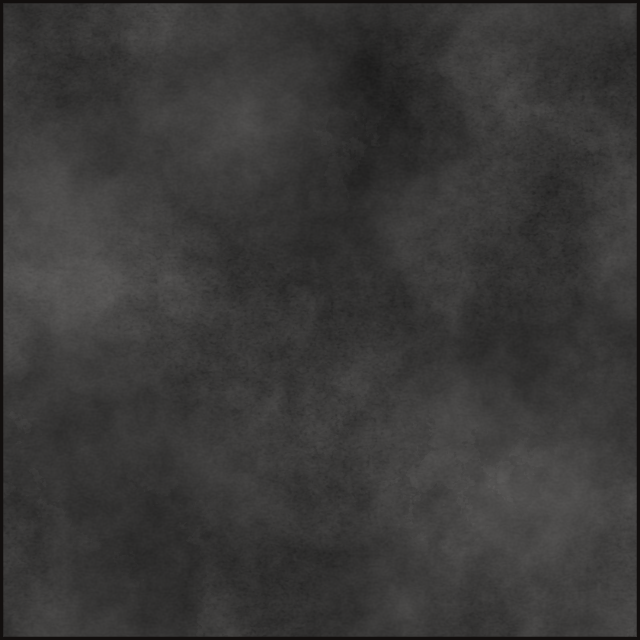
Write a Shadertoy shader that draws this texture.

```glsl
// Weathered charcoal plaster inside a thin near-black frame.
// Broad light and dark stains carry warped cloudy gradient noise, then
// flaked edges, dense wavy paper grain and small dark pits on top.

const vec3  WARM_TINT     = vec3(1.012, 0.997, 0.985);
const vec3  FRAME_COLOR   = vec3(0.072, 0.058, 0.056);
const float FRAME_WIDTH   = 0.0052;
const float BASE_GREY     = 0.218;
const float STAIN_AMOUNT  = 1.25;
const float CLOUD_AMOUNT  = 0.080;
const float MOTTLE_AMOUNT = 0.032;
const float STREAK_AMOUNT = 0.016;
const float FLAKE_AMOUNT  = 0.020;
const float GRAIN_AMOUNT  = 0.036;
const float PIT_AMOUNT    = 0.022;

// Stains: centre x, centre y, radius, brightness change
const int STAIN_COUNT = 11;
const vec4 STAINS[STAIN_COUNT] = vec4[](
    vec4(0.06, 0.56, 0.17,  0.060), vec4(0.20, 0.72, 0.13,  0.036),
    vec4(0.74, 0.67, 0.11,  0.042), vec4(0.92, 0.17, 0.19,  0.062),
    vec4(0.66, 0.17, 0.12,  0.036), vec4(0.40, 0.80, 0.07,  0.020),
    vec4(0.62, 0.82, 0.15, -0.046), vec4(0.12, 0.24, 0.13, -0.038),
    vec4(0.86, 0.54, 0.13, -0.044), vec4(0.42, 0.06, 0.11, -0.032),
    vec4(0.38, 0.68, 0.12, -0.026));

// Random unit gradient for a lattice cell
vec2 cellGradient(vec2 cell) {
    uvec2 q = uvec2(ivec2(cell) + 4096) * uvec2(1597334673u, 3812015801u);
    uint h = (q.x ^ q.y) * 1597334673u;
    h = (h ^ (h >> 15)) * 2246822519u;
    float angle = float(h >> 8) / 16777216.0 * 6.28319;
    return vec2(cos(angle), sin(angle));
}

float gradientNoise(vec2 p) {
    vec2 i = floor(p), f = p - i;
    vec2 u = f * f * f * (f * (f * 6.0 - 15.0) + 10.0);
    vec2 e = vec2(0.0, 1.0);
    float a = dot(cellGradient(i), f);
    float b = dot(cellGradient(i + e.yx), f - e.yx);
    float c = dot(cellGradient(i + e.xy), f - e.xy);
    float d = dot(cellGradient(i + e.yy), f - e.yy);
    return mix(mix(a, b, u.x), mix(c, d, u.x), u.y);
}

float fbm(vec2 p, int octaves, float gain) {
    float sum = 0.0, amplitude = 1.0;
    for (int i = 0; i < octaves; i++) {
        sum += amplitude * gradientNoise(p);
        p = mat2(1.6, 1.2, -1.2, 1.6) * p + 17.3;
        amplitude *= gain;
    }
    return sum;
}

float stains(vec2 p) {
    float sum = 0.0;
    for (int i = 0; i < STAIN_COUNT; i++) {
        vec2 d = (p - STAINS[i].xy) / STAINS[i].z;
        sum += STAINS[i].w * exp(-dot(d, d));
    }
    return sum;
}

// Crisp ragged patches, confined to a few worn regions
float flakes(vec2 p) {
    float edge = fbm(p * 9.0 + 41.0, 6, 0.65);
    float worn = smoothstep(0.05, 0.35, gradientNoise(p * 3.2 + 8.7));
    return worn * smoothstep(0.10, 0.15, edge);
}

// Small dark specks, denser where the surface is rough
float pits(vec2 p, float rough) {
    float speck = fbm(p * vec2(105.0, 135.0) + 5.0, 2, 0.7);
    return rough * smoothstep(0.12, 0.55, speck);
}

// Dense short fibres, bent by a coarser wave, plus fine dust
float grain(vec2 p) {
    p.y += 0.004 * gradientNoise(p * 45.0 + 13.0);
    float fibre = gradientNoise(p * vec2(105.0, 195.0) + 3.1);
    float dust = gradientNoise(p * vec2(200.0, 235.0) + 9.4);
    return 0.6 * fibre + 0.6 * dust;
}

void mainImage(out vec4 fragColor, in vec2 fragCoord) {
    vec2 uv = fragCoord / iResolution.xy;
    vec2 warp = vec2(fbm(uv * 5.0 + 2.0, 5, 0.55), fbm(uv * 5.0 + 31.0, 5, 0.55));
    vec2 p = uv + 0.05 * warp;

    // Broad tone
    float grey = BASE_GREY + STAIN_AMOUNT * stains(p);
    grey += CLOUD_AMOUNT * fbm(p * 4.5 + 12.0, 5, 0.5);
    grey += STREAK_AMOUNT * gradientNoise(p * vec2(16.0, 3.0) + 6.0);

    // Surface wear
    float rough = smoothstep(-0.3, 0.35, gradientNoise(uv * 3.0 + 23.0));
    grey += MOTTLE_AMOUNT * fbm(uv * 26.0 + 50.0, 4, 0.65) * mix(0.6, 1.0, rough);
    grey += FLAKE_AMOUNT * flakes(uv);
    grey -= PIT_AMOUNT * pits(uv, rough);
    grey += GRAIN_AMOUNT * grain(uv) * mix(0.7, 1.0, rough);

    // Frame with smoothed inner edge
    vec2 border = min(uv, 1.0 - uv);
    float pixel = 1.0 / min(iResolution.x, iResolution.y);
    float inside = smoothstep(-0.5 * pixel, 0.5 * pixel,
                              min(border.x, border.y) - FRAME_WIDTH);
    vec3 color = mix(FRAME_COLOR, grey * WARM_TINT, inside);
    fragColor = vec4(clamp(color, 0.0, 1.0), 1.0);
}
```
